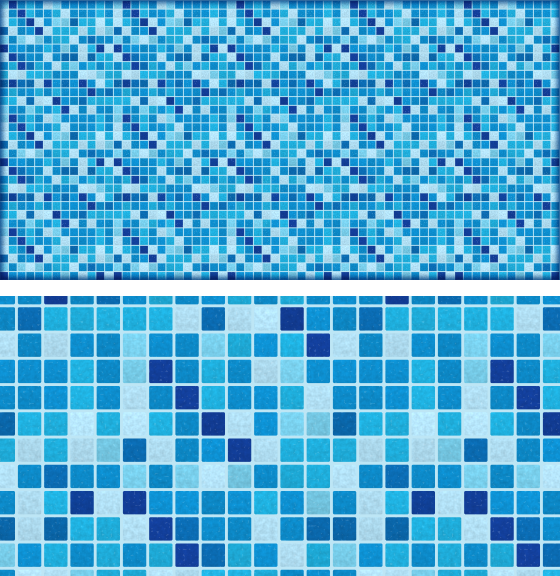
Top: the whole. Bottom: its middle third, enlarged.
Write a WebGL 1 fragment shader that draws this pattern.

```glsl
precision highp float;
// Glass pool mosaic: 64 x 32 small square tiles in pale grout. One 13 x 13 block
// of blues repeats; its navy tiles form short diagonal stairs, and a hash picks
// the rest. Gradient noise gives the glass its grain; the border is shaded.
uniform vec2 u_resolution;

#define ROWS 32.0
#define BLOCK 13.0
#define GROUT_WIDTH 0.11
#define CORNER 0.06
#define GRID_SHIFT vec2(0.04, -0.04)
#define GRAIN 0.09
#define TILE_VARIATION 0.10
#define BORDER_WIDTH 0.028
#define BORDER_SHADE vec3(0.12, 0.36, 0.58)
#define GROUT_COLOR vec3(0.74, 0.90, 0.96)

float hash(vec2 p) {
  vec3 q = fract(p.xyx * vec3(0.1031, 0.1030, 0.0973));
  q += dot(q, q.yzx + 33.33);
  return fract((q.x + q.y) * q.z);
}

vec2 gradient(vec2 p) {
  float angle = 6.2832 * hash(p);
  return vec2(cos(angle), sin(angle));
}

float gradientNoise(vec2 p) {
  vec2 i = floor(p), f = fract(p);
  vec2 u = f * f * f * (f * (f * 6.0 - 15.0) + 10.0);
  vec2 e = vec2(1.0, 0.0);
  float a = dot(gradient(i), f);
  float b = dot(gradient(i + e.xy), f - e.xy);
  float c = dot(gradient(i + e.yx), f - e.yx);
  float d = dot(gradient(i + e.xx), f - e.xx);
  return mix(mix(a, b, u.x), mix(c, d, u.x), u.y);
}

// 1 on a diagonal run of tiles going right and down from start
float stair(vec2 cell, vec2 start, float count) {
  vec2 d = floor(mod(cell - start + 0.5, BLOCK));
  return step(abs(d.x - d.y), 0.5) * step(d.x, count - 0.5);
}

vec3 tileColor(vec2 cell) {
  // Paler tiles gather in the upper rows of a block, deeper ones in the lower
  float depth = cos(6.2832 * (cell.y - 11.0) / BLOCK);
  float pick = pow(hash(cell + 17.0), exp2(0.45 * depth));

  vec3 color = vec3(0.06, 0.25, 0.59);
  color = mix(color, vec3(0.04, 0.41, 0.68), step(0.02, pick));
  color = mix(color, vec3(0.05, 0.55, 0.80), step(0.11, pick));
  color = mix(color, vec3(0.12, 0.68, 0.86), step(0.44, pick));
  color = mix(color, vec3(0.46, 0.79, 0.90), step(0.70, pick));
  color = mix(color, vec3(0.69, 0.87, 0.95), step(0.82, pick));

  float navy = stair(cell, vec2(1.0, 0.0), 4.0);
  navy = max(navy, stair(cell, vec2(0.0, 5.0), 3.0));
  navy = max(navy, stair(cell, vec2(9.0, 9.0), 2.0));
  navy = max(navy, stair(cell, vec2(6.0, 11.0), 2.0));
  color = mix(color, vec3(0.07, 0.24, 0.59), navy);

  return color * (1.0 + TILE_VARIATION * (hash(cell + 71.0) - 0.5));
}

float roundedBox(vec2 p, float halfSize, float radius) {
  vec2 q = abs(p) - halfSize + radius;
  return length(max(q, 0.0)) + min(max(q.x, q.y), 0.0) - radius;
}

void main() {
  vec2 uv = gl_FragCoord.xy / u_resolution.y;
  float pixel = ROWS / u_resolution.y;

  // Tile grid, with rows counted from the top
  vec2 p = vec2(uv.x, 1.0 - uv.y) * ROWS + GRID_SHIFT;
  vec2 cell = floor(mod(floor(p) + 0.5, BLOCK));
  vec2 local = fract(p);

  // Glass: cloudy grain, bright specks and a faint slope of light
  vec2 glass = cell + local;
  float grain = gradientNoise(glass * 6.0) + 0.6 * gradientNoise(glass * 13.0 + 40.0);
  float specks = smoothstep(0.25, 0.55, gradientNoise(glass * 9.0 + 90.0));
  vec3 color = tileColor(cell);
  color *= 1.0 + GRAIN * grain + 0.05 * (0.5 - local.y);
  color += 0.12 * specks * (1.0 - color);

  // Grout around each tile
  float edge = roundedBox(local - 0.5, 0.5 - 0.5 * GROUT_WIDTH, CORNER);
  color = mix(GROUT_COLOR, color, clamp(0.5 - edge / pixel, 0.0, 1.0));

  // Dark blue shade along the border
  vec2 inset = min(uv, u_resolution / u_resolution.y - uv);
  vec2 lit = smoothstep(-0.3 * BORDER_WIDTH, BORDER_WIDTH, inset);
  color *= mix(BORDER_SHADE, vec3(1.0), lit.x * lit.y);

  gl_FragColor = vec4(clamp(color, 0.0, 1.0), 1.0);
}
```
